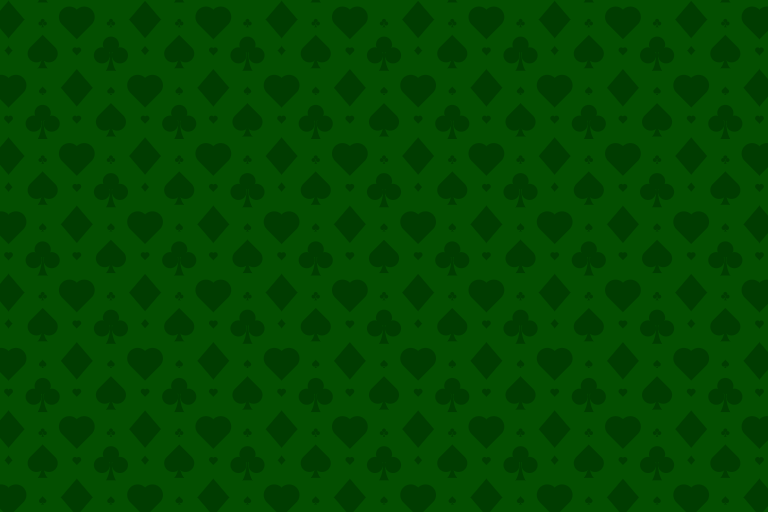
Write a Shadertoy shader that draws this pattern.

```glsl
const float COLUMNS = 11.25;                 // cells across the canvas
const vec2 FIRST_DIAMOND = vec2(0.125, 0.286); // from the top left, in cells
const vec3 FELT = vec3(0.01, 0.31, 0.0);
const vec3 INK = vec3(0.0, 0.24, 0.0);
const float SMALL = 0.245;                   // scale of the small suits
const float SMALL_RED_LIFT = 0.045;
const float SMALL_BLACK_DROP = 0.052;
const float HEART_SIZE = 0.434;
const float SPADE_SIZE = 0.365;
const vec2 DIAMOND_HALF = vec2(0.234, 0.274);
const float LEAF_RADIUS = 0.118;
const float STEM_THIN = 0.014;
const float STEM_WIDE = 0.072;

// Unit heart with its tip at the origin
float unitHeart(vec2 p) {
    p.x = abs(p.x);
    if (p.x + p.y > 1.0) return length(p - vec2(0.25, 0.75)) - sqrt(2.0) / 4.0;
    vec2 notch = p - vec2(0.0, 1.0);
    vec2 side = p - 0.5 * max(p.x + p.y, 0.0);
    return sqrt(min(dot(notch, notch), dot(side, side))) * sign(p.x - p.y);
}

float heart(vec2 p) {
    return unitHeart((p + vec2(0.0, 0.289)) / HEART_SIZE) * HEART_SIZE;
}

float diamond(vec2 p) {
    p = abs(p);
    return (dot(p, DIAMOND_HALF.yx) - DIAMOND_HALF.x * DIAMOND_HALF.y) / length(DIAMOND_HALF);
}

// Stem that flares towards its foot
float stem(vec2 p, float top, float foot) {
    float t = clamp((top - p.y) / (top - foot), 0.0, 1.0);
    float halfWidth = mix(STEM_THIN, STEM_WIDE, t * t * t);
    return max(abs(p.x) - halfWidth, max(p.y - top, foot - p.y));
}

float spade(vec2 p) {
    float body = unitHeart(vec2(p.x, 0.275 - p.y) / SPADE_SIZE) * SPADE_SIZE;
    return min(body, stem(p, 0.0, -0.214));
}

float club(vec2 p) {
    float top = length(p - vec2(0.0, 0.132));
    float side = length(vec2(abs(p.x) - 0.132, p.y + 0.025));
    return min(min(top, side) - LEAF_RADIUS, stem(p, 0.06, -0.25));
}

// Splits the plane into cells; local y points up
vec2 cell(vec2 p, out vec2 id) {
    id = floor(p + 0.5);
    vec2 local = p - id;
    return vec2(local.x, -local.y);
}

bool isEven(float n) {
    return mod(n, 2.0) < 0.5;
}

void mainImage(out vec4 fragColor, in vec2 fragCoord) {
    float pixel = COLUMNS / iResolution.x;
    vec2 p = vec2(fragCoord.x, iResolution.y - fragCoord.y) * pixel - FIRST_DIAMOND;
    vec2 id;

    // Large suits, two staggered checkerboards
    vec2 q = cell(p, id);
    float d = isEven(id.x + id.y) ? diamond(q) : heart(q);
    q = cell(p - 0.5, id);
    d = min(d, isEven(id.x + id.y) ? spade(q) : club(q));

    // Small suits in the gaps
    q = cell(p - vec2(0.0, 0.5), id);
    q = (q - vec2(0.0, SMALL_RED_LIFT)) / SMALL;
    d = min(d, SMALL * (isEven(id.x) && isEven(id.y) ? diamond(q) : heart(q)));
    q = cell(p - vec2(0.5, 0.0), id);
    q = (q + vec2(0.0, SMALL_BLACK_DROP)) / SMALL;
    d = min(d, SMALL * (isEven(id.y) ? club(q) : spade(q)));

    float coverage = clamp(0.5 - d / pixel, 0.0, 1.0);
    fragColor = vec4(mix(FELT, INK, coverage), 1.0);
}
```
